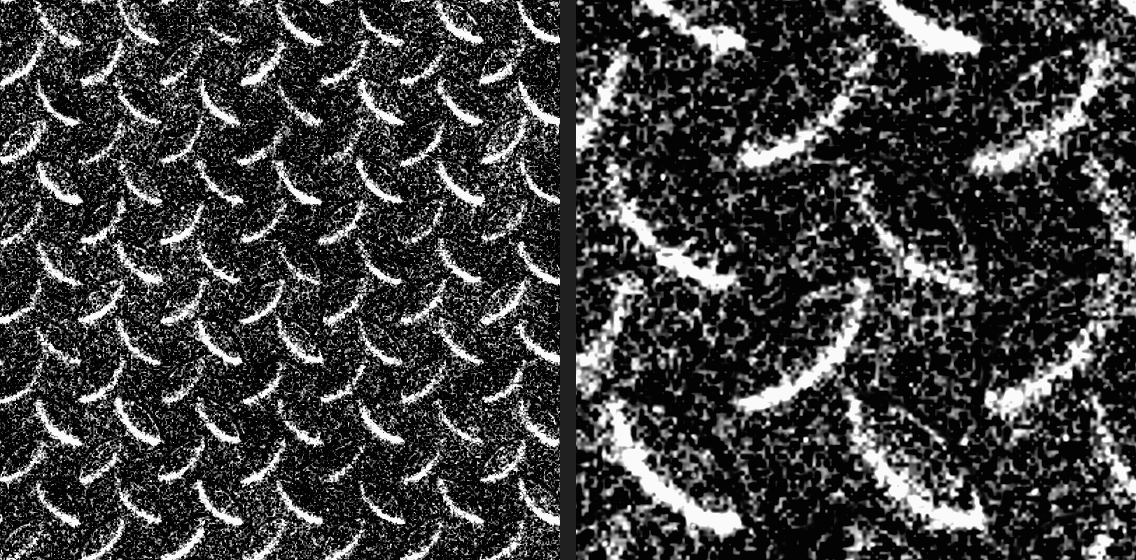
Left: the whole. Right: its middle third, enlarged.
Reproduce this texture procedurally as a WebGL 1 fragment shader.

```glsl
precision highp float;
uniform vec2 u_resolution;

const vec2 REPEATS = vec2(6.97, 7.01);
const vec2 RISING_CENTER = vec2(0.254, 0.256);
const vec2 FALLING_CENTER = vec2(0.744, 0.75);
const float TILT = 0.785;
const float HALF_LENGTH = 0.385;
const float HALF_WIDTH = 0.14;
const float BAND_WIDTH = 0.042;
const float RIM_WIDTH = 0.014;
const float GRAIN_SCALE = 400.0;
const float GRAIN_CONTRAST = 2.4;
const float EXPOSURE = -0.03;
const float SPECK_SCALE = 95.0;
const float SPECK_CHANCE = 0.16;
const vec3 BLACK = vec3(0.012);
const vec3 WHITE = vec3(0.98);

float hash(vec2 p) {
  vec3 q = fract(p.xyx * vec3(0.1031, 0.1030, 0.0973));
  q += dot(q, q.yzx + 33.33);
  return fract((q.x + q.y) * q.z);
}

float noise(vec2 p) {
  vec2 i = floor(p);
  vec2 f = fract(p);
  f = f * f * (3.0 - 2.0 * f);
  return mix(mix(hash(i), hash(i + vec2(1.0, 0.0)), f.x),
             mix(hash(i + vec2(0.0, 1.0)), hash(i + vec2(1.0, 1.0)), f.x), f.y);
}

// One grid of raised lenses: x = added light, y = shade factor
vec2 treads(vec2 p, vec2 center, float tilt, float strength) {
  vec2 q = p - center + 0.5;
  vec2 id = floor(q) + 20.0 + 40.0 * step(0.0, tilt);
  vec2 f = fract(q) - 0.5;
  f += 0.03 * (vec2(hash(id + 3.1), hash(id + 7.7)) - 0.5);
  float angle = tilt + 0.1 * (hash(id + 11.3) - 0.5);
  vec2 axis = vec2(cos(angle), sin(angle));
  vec2 l = vec2(dot(f, axis), dot(f, vec2(-axis.y, axis.x)));

  // Two arcs bound the lens; positive distances lie outside
  float radius = (HALF_LENGTH * HALF_LENGTH + HALF_WIDTH * HALF_WIDTH) / (2.0 * HALF_WIDTH);
  float shift = radius - HALF_WIDTH;
  float lower = length(l - vec2(0.0, shift)) - radius;
  float upper = length(l + vec2(0.0, shift)) - radius;
  float ends = 1.0 - smoothstep(HALF_LENGTH - 0.05, HALF_LENGTH + 0.03, abs(l.x));
  float inside = 1.0 - smoothstep(-0.02, 0.02, max(lower, upper));

  // Lit lower flank, heavier at its low end, with a dusty halo
  float wear = mix(0.65, 1.25, hash(id + 17.9)) * mix(0.7, 1.3, noise(p * 5.0 + 9.0));
  float taper = 1.0 - 1.1 * l.x * sign(tilt);
  float band = exp(-pow(lower / (BAND_WIDTH * mix(0.8, 1.15, hash(id + 23.0))), 2.0));
  float halo = 0.25 * exp(-abs(lower) / 0.08);
  float belowAxis = 1.0 - smoothstep(-0.02, 0.06, l.y);
  float light = (1.15 * band + halo) * taper * wear * strength * ends * belowAxis;

  // Thin glint inside the upper rim and dark groove outside it
  float glint = exp(-pow((upper + 0.018) / RIM_WIDTH, 2.0));
  float patchy = smoothstep(0.3, 0.7, noise(p * 9.0 + 31.0));
  float aboveAxis = smoothstep(-0.02, 0.02, l.y);
  light += 0.6 * glint * patchy * ends * aboveAxis;
  light += inside * 0.35 * (hash(id + 29.0) - 0.5);
  float groove = exp(-pow((upper - 0.016) / (1.4 * RIM_WIDTH), 2.0));
  return vec2(light, 1.0 - 0.95 * groove * ends * aboveAxis);
}

// Scattered round chips of bright dust
float specks(vec2 uv) {
  vec2 g = uv * SPECK_SCALE;
  vec2 id = floor(g);
  vec2 spot = 0.3 + 0.4 * vec2(hash(id + 1.7), hash(id + 5.3));
  float size = mix(0.1, 0.28, hash(id + 9.1));
  float dotMask = 1.0 - smoothstep(size * 0.5, size + 0.1, length(fract(g) - spot));
  return dotMask * step(hash(id + 13.7), SPECK_CHANCE);
}

// Faint short scratches
float scratches(vec2 uv) {
  float sum = 0.0;
  for (int i = 0; i < 9; i++) {
    vec2 seed = vec2(float(i) * 3.7, 41.0);
    vec2 d = uv - vec2(hash(seed), hash(seed + 2.3));
    float a = 6.2832 * hash(seed + 4.9);
    vec2 dir = vec2(cos(a), sin(a));
    float t = clamp(dot(d, dir), -0.03, 0.03);
    sum += 1.0 - smoothstep(0.0004, 0.002, length(d - dir * t));
  }
  return sum;
}

void main() {
  vec2 uv = gl_FragCoord.xy / u_resolution;
  vec2 p = uv * REPEATS;
  p += 0.025 * (vec2(noise(p * 9.0), noise(p * 9.0 + 50.0)) - 0.5);

  // Gritty base with broad worn patches
  float grain = mix(noise(uv * GRAIN_SCALE), noise(uv * GRAIN_SCALE * 0.53 + 17.0), 0.4);
  float patches = 0.6 * noise(uv * 9.0 + 3.0) + 0.4 * noise(uv * 26.0) - 0.5;
  float tone = EXPOSURE + (grain - 0.5) * GRAIN_CONTRAST + 0.4 * patches;
  tone += 0.55 * specks(uv) + 0.3 * scratches(uv);

  vec2 rising = treads(p, RISING_CENTER, TILT, 0.85);
  vec2 falling = treads(p, FALLING_CENTER, -TILT, 1.05);
  tone = (tone + rising.x + falling.x) * rising.y * falling.y;

  gl_FragColor = vec4(mix(BLACK, WHITE, clamp(tone, 0.0, 1.0)), 1.0);
}
```
